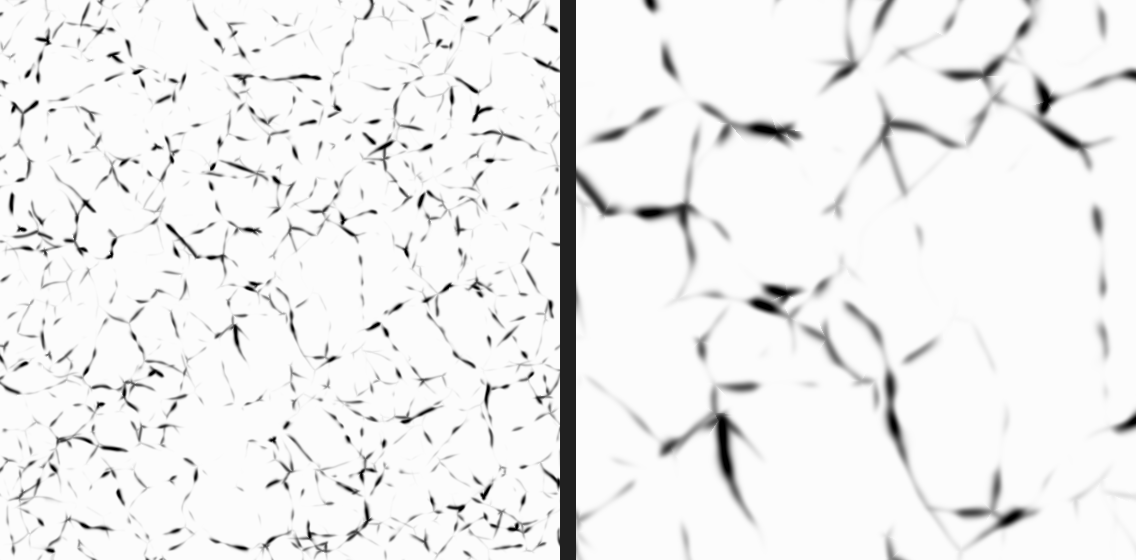
Left, the full canvas; right, a detail of the centre.
Give the GLSL for this texture, as a three.js fragment shader.

```glsl
varying vec2 vUv;

const float PAPER = 0.988;         // background grey
const float THIN = 0.0019;         // stroke radius where faint
const float THICK = 0.0042;        // stroke radius inside a bead
const float BEAD_FREQ = 60.0;      // beads along the strokes
const float BEAD_LOW = 0.17;       // noise level where ink begins
const float BEAD_HIGH = 1.03;      // noise level of full ink
const float BEND_FREQ = 6.0;       // broad bending of the web
const float BEND_AMOUNT = 0.060;
const float WIGGLE_FREQ = 23.0;    // fine bending of the web
const float WIGGLE_AMOUNT = 0.017;
const float MIN_STRETCH = 0.45;    // limit of the width correction
const float PATCH_FREQ = 13.0;     // size of dense and empty regions
const float PATCH_SOFTNESS = 0.28;
const float COARSE_CELLS = 7.5;
const float MEDIUM_CELLS = 11.0;
const float FINE_CELLS = 17.0;
const float FINE_STRENGTH = 0.65;

// Hash without sine
vec2 hash2(vec2 p) {
  vec3 q = fract(p.xyx * vec3(0.1031, 0.1030, 0.0973));
  q += dot(q, q.yzx + 33.33);
  return fract((q.xx + q.yz) * q.zy);
}

// Two independent channels of smooth value noise
vec2 noise2(vec2 p) {
  vec2 cell = floor(p);
  vec2 f = fract(p);
  vec2 u = f * f * f * (f * (f * 6.0 - 15.0) + 10.0);
  vec2 bottom = mix(hash2(cell), hash2(cell + vec2(1.0, 0.0)), u.x);
  vec2 top = mix(hash2(cell + vec2(0.0, 1.0)), hash2(cell + 1.0), u.x);
  return mix(bottom, top, u.y);
}

vec2 rotate(vec2 p, float angle) {
  float c = cos(angle);
  float s = sin(angle);
  return vec2(c * p.x - s * p.y, s * p.x + c * p.y);
}

vec2 warp(vec2 p) {
  return p + (noise2(p * BEND_FREQ + 11.0) - 0.5) * BEND_AMOUNT
    + (noise2(p * WIGGLE_FREQ + 37.0) - 0.5) * WIGGLE_AMOUNT;
}

// Nearest Voronoi border: distance in cells, then its normal
vec3 voronoiBorder(vec2 p) {
  vec2 cell = floor(p);
  vec2 f = fract(p);
  vec2 nearest = vec2(0.0);
  vec2 nearestCell = vec2(0.0);
  float best = 8.0;
  for (int y = -1; y <= 1; y++) {
    for (int x = -1; x <= 1; x++) {
      vec2 g = vec2(float(x), float(y));
      vec2 r = g + hash2(cell + g) - f;
      float d = dot(r, r);
      if (d < best) {
        best = d;
        nearest = r;
        nearestCell = g;
      }
    }
  }
  vec3 border = vec3(8.0, 1.0, 0.0);
  for (int y = -2; y <= 2; y++) {
    for (int x = -2; x <= 2; x++) {
      vec2 g = nearestCell + vec2(float(x), float(y));
      vec2 r = g + hash2(cell + g) - f;
      vec2 across = r - nearest;
      if (dot(across, across) > 0.00001) {
        vec2 normal = normalize(across);
        float d = dot(0.5 * (nearest + r), normal);
        if (d < border.x) border = vec3(d, normal);
      }
    }
  }
  return border;
}

// Broken, beaded strokes along a bent cell web
float strokes(vec2 uv, float cells, float patchLevel, float strength, float seed) {
  vec2 p = rotate(uv, seed) + seed * 3.7;
  vec2 bent = warp(p);
  vec3 border = voronoiBorder(bent * cells);

  // Undo the change of width caused by the warp
  float e = 0.001;
  vec2 dx = (warp(p + vec2(e, 0.0)) - bent) / e;
  vec2 dy = (warp(p + vec2(0.0, e)) - bent) / e;
  float stretch = length(vec2(dot(dx, border.yz), dot(dy, border.yz)));
  float d = border.x / (cells * max(stretch, MIN_STRETCH));

  float region = noise2(p * PATCH_FREQ + 71.0).x;
  float presence = smoothstep(patchLevel, patchLevel + PATCH_SOFTNESS, region);
  float bead = smoothstep(BEAD_LOW, BEAD_HIGH, noise2(rotate(p, 0.6) * BEAD_FREQ + 93.0).x);
  float ink = bead * bead * presence * strength;
  float radius = mix(THIN, THICK, ink);
  return min(1.15 * ink * exp(-d * d / (radius * radius)), 1.0);
}

void main() {
  float coarse = strokes(vUv, COARSE_CELLS, 0.10, 1.0, 0.4);
  float medium = strokes(vUv, MEDIUM_CELLS, 0.38, 1.0, 1.3);
  float fine = strokes(vUv, FINE_CELLS, 0.42, FINE_STRENGTH, 2.2);

  // Layer the inks over the paper
  float light = (1.0 - coarse) * (1.0 - medium) * (1.0 - fine);
  gl_FragColor = vec4(vec3(PAPER * light), 1.0);
}
```
